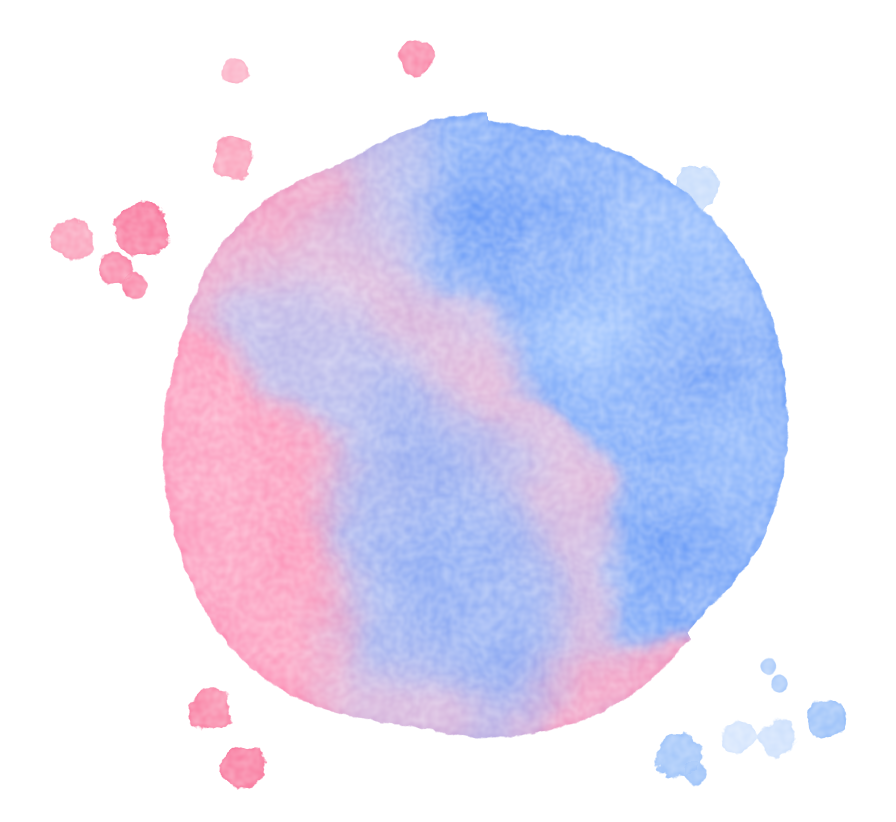
A WebGL 2 fragment shader for this background:

```glsl
#version 300 es
precision highp float;

uniform vec2 u_resolution;
out vec4 outColor;

const float PI = 3.14159;
const vec3 LAVENDER = vec3(0.79, 0.78, 0.93);
const vec3 PERIWINKLE = vec3(0.60, 0.72, 0.97);
const vec3 ROSE = vec3(0.99, 0.68, 0.79);
const vec3 MAUVE = vec3(0.91, 0.76, 0.87);
const vec3 BLUE = vec3(0.59, 0.73, 0.98);
const vec3 DEEP_BLUE = vec3(0.51, 0.67, 0.97);
const vec3 PALE_BLUE = vec3(0.70, 0.82, 1.00);
const vec3 PINK_INK = vec3(0.98, 0.60, 0.71);
const vec3 SKY_INK = vec3(0.66, 0.79, 0.98);

// Splashes: centre, radius, ink strength
const vec4 PINK_DROPS[9] = vec4[9](
    vec4(0.262, 0.837, 0.0145, 0.60), vec4(0.466, 0.853, 0.0200, 0.92),
    vec4(0.260, 0.740, 0.0225, 0.75), vec4(0.081, 0.651, 0.0225, 0.75),
    vec4(0.156, 0.661, 0.0300, 0.98), vec4(0.128, 0.618, 0.0185, 0.95),
    vec4(0.150, 0.598, 0.0140, 0.95), vec4(0.234, 0.126, 0.0235, 0.95),
    vec4(0.273, 0.061, 0.0255, 1.00));
const vec4 SKY_DROPS[8] = vec4[8](
    vec4(0.777, 0.707, 0.025, 0.50), vec4(0.857, 0.173, 0.008, 0.75),
    vec4(0.870, 0.154, 0.009, 0.75), vec4(0.922, 0.115, 0.021, 0.90),
    vec4(0.759, 0.074, 0.026, 0.85), vec4(0.775, 0.056, 0.013, 0.85),
    vec4(0.823, 0.095, 0.019, 0.40), vec4(0.868, 0.094, 0.020, 0.45));

vec2 gradient(vec2 cell) {
    float a = 2.0 * PI * fract(sin(dot(cell, vec2(127.1, 311.7))) * 43758.5);
    return vec2(cos(a), sin(a));
}

float noise(vec2 p) {
    vec2 i = floor(p), f = p - i;
    vec2 u = f * f * f * (f * (f * 6.0 - 15.0) + 10.0);
    vec2 e = vec2(1.0, 0.0);
    float low = mix(dot(gradient(i), f), dot(gradient(i + e), f - e), u.x);
    float high = mix(dot(gradient(i + e.yx), f - e.yx), dot(gradient(i + 1.0), f - 1.0), u.x);
    return mix(low, high, u.y);
}

float fbm(vec2 p) {
    float sum = 0.0, gain = 1.0;
    for (int i = 0; i < 4; i++) {
        sum += gain * noise(p);
        p = p * 2.1 + 17.3;
        gain *= 0.5;
    }
    return sum;
}

float blot(vec2 p, vec2 centre, vec2 radius) {
    vec2 q = (p - centre) / radius;
    return exp(-dot(q, q));
}

float stroke(vec2 p, vec2 a, vec2 b, float width) {
    vec2 ab = b - a;
    float d = length(p - a - ab * clamp(dot(p - a, ab) / dot(ab, ab), 0.0, 1.0)) / width;
    return exp(-d * d);
}

float turn(float angle, float at) { return mod(angle - at + PI, 2.0 * PI) - PI; }

float bump(float angle, float at, float width) {
    float d = turn(angle, at) / width;
    return exp(-d * d);
}

// One-sided spike along the rim
float tip(float angle, float at, float decay) {
    float d = turn(angle, at) / decay;
    return smoothstep(-0.04, 0.04, d) * exp(-max(d, 0.0));
}

float discDistance(vec2 p) {
    vec2 q = p - vec2(0.529, 0.440);
    float a = atan(q.y, q.x);
    float r = 0.348 + 0.0065 * bump(a, 0.52, 0.5) - 0.007 * bump(a, 1.40, 0.25)
        - 0.018 * bump(a, 2.01, 0.25) - 0.0065 * bump(a, 2.88, 0.2)
        + 0.018 * bump(a, 3.89, 0.4) - 0.009 * bump(a, 4.50, 0.2)
        - 0.018 * bump(a, 5.58, 0.25) + 0.012 * tip(a, 1.527, 0.14) + 0.006 * tip(a, 5.515, -0.15);
    return length(q) - r + 0.003 * fbm(p * 55.0);
}

float drop(vec2 p, vec4 d, float pixel) {
    float edge = length(p - d.xy) - d.z * (1.0 + 0.35 * fbm(p * 40.0));
    float rim = 0.92 + 0.12 * smoothstep(-0.005, 0.0, edge);
    return d.w * rim * (1.0 - smoothstep(-pixel, pixel, edge));
}

// Wet washes bleeding into each other
vec3 washes(vec2 p) {
    vec3 c = mix(LAVENDER, PERIWINKLE, 0.85 * blot(p, vec2(0.50, 0.28), vec2(0.13, 0.16)));
    c = mix(c, PERIWINKLE, 0.45 * blot(p, vec2(0.48, 0.45), vec2(0.09, 0.07)));
    c = mix(c, MAUVE, 0.75 * stroke(p, vec2(0.28, 0.69), vec2(0.55, 0.50), 0.05));
    c = mix(c, MAUVE, 0.70 * stroke(p, vec2(0.55, 0.50), vec2(0.64, 0.37), 0.045));
    c = mix(c, MAUVE, 0.55 * stroke(p, vec2(0.64, 0.37), vec2(0.65, 0.22), 0.04));
    c = mix(c, MAUVE, 0.75 * stroke(p, vec2(0.33, 0.15), vec2(0.50, 0.10), 0.05));
    c = mix(c, PERIWINKLE, 0.65 * blot(p, vec2(0.57, 0.18), vec2(0.05, 0.08)));
    c = mix(c, ROSE, 0.85 * stroke(p, vec2(0.62, 0.11), vec2(0.77, 0.19), 0.05));
    c = mix(c, ROSE, 0.70 * stroke(p, vec2(0.22, 0.61), vec2(0.34, 0.71), 0.045));
    float pinkEdge = 0.375 - 0.135 * smoothstep(0.39, 0.58, p.y);
    float pink = (1.0 - smoothstep(-0.05, 0.045, p.x - pinkEdge)) * (1.0 - smoothstep(0.53, 0.62, p.y));
    c = mix(c, ROSE, pink);
    float blueEdge = 0.685 - 0.10 * smoothstep(0.39, 0.49, p.y) - 0.11 * smoothstep(0.53, 0.64, p.y);
    float soft = mix(0.022, 0.06, smoothstep(0.5, 0.7, p.y));
    vec3 b = mix(BLUE, PALE_BLUE, 0.8 * blot(p, vec2(0.664, 0.54), vec2(0.08, 0.06)));
    b = mix(b, PALE_BLUE, 0.6 * blot(p, vec2(0.77, 0.645), vec2(0.09, 0.08)));
    b = mix(b, PALE_BLUE, 0.35 * blot(p, vec2(0.81, 0.42), vec2(0.07, 0.08)));
    b = mix(b, DEEP_BLUE, 0.7 * blot(p, vec2(0.56, 0.655), vec2(0.06, 0.10)));
    b = mix(b, DEEP_BLUE, 0.7 * blot(p, vec2(0.78, 0.51), vec2(0.06, 0.04)));
    b = mix(b, DEEP_BLUE, 0.6 * blot(p, vec2(0.745, 0.28), vec2(0.06, 0.09)));
    return mix(c, b, smoothstep(-soft, soft, p.x - blueEdge) * smoothstep(0.19, 0.23, p.y));
}

void main() {
    vec2 p = gl_FragCoord.xy / u_resolution.x;
    float pixel = 1.0 / u_resolution.x;
    float pinkInk = 0.0, skyInk = 0.0;
    for (int i = 0; i < 9; i++) pinkInk = max(pinkInk, drop(p, PINK_DROPS[i], pixel));
    for (int i = 0; i < 8; i++) skyInk = max(skyInk, drop(p, SKY_DROPS[i], pixel));
    vec3 color = mix(mix(vec3(1.0), PINK_INK, pinkInk), SKY_INK, skyInk);

    float d = discDistance(p);
    vec2 warp = 0.028 * vec2(fbm(p * 9.0), fbm(p * 9.0 + 7.0));
    color = mix(color, washes(p + warp), 1.0 - smoothstep(-pixel, pixel, d));

    // Pigment density: paper grain, mottling and a darker drying rim
    float grain = 0.22 * noise(p * 130.0 + 40.0 * warp) + 0.15 * noise(p * 75.0) + 0.16 * fbm(p * 14.0);
    float rim = 0.14 * smoothstep(-0.010, -0.001, d);
    color = 1.0 - (1.0 - color) * (1.0 + grain + rim);
    outColor = vec4(clamp(color, 0.0, 1.0), 1.0);
}
```
